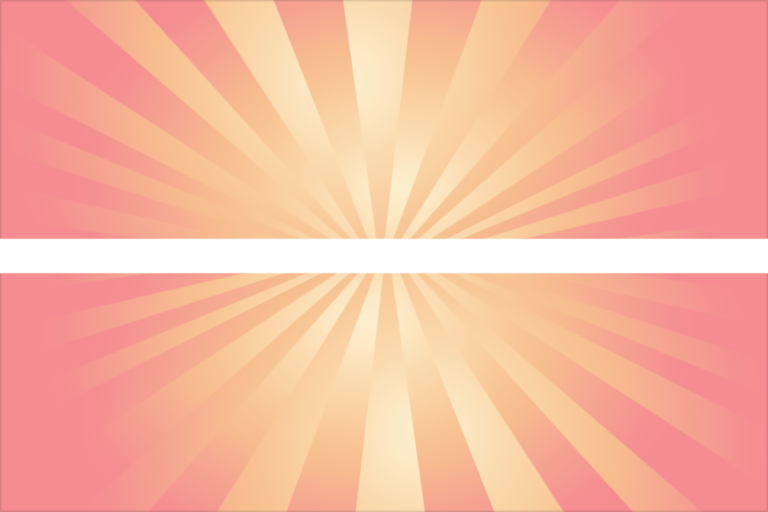
Write a Shadertoy shader that draws this background.

```glsl
// Two mirrored cream and coral sunbursts split by a white horizontal band.

// Cream at the core, through peach, to coral at t = 1.
vec3 glowRamp(float t) {
    vec3 c = mix(vec3(0.99, 0.93, 0.80), vec3(0.98, 0.84, 0.66), smoothstep(0.0, 0.33, t));
    c = mix(c, vec3(0.97, 0.75, 0.56), smoothstep(0.25, 0.57, t));
    c = mix(c, vec3(0.96, 0.64, 0.57), smoothstep(0.5, 0.8, t));
    return mix(c, vec3(0.96, 0.55, 0.57), smoothstep(0.72, 1.0, t));
}

// Ray number: even steps overhead, tightening towards the horizon.
float rayIndex(vec2 d) {
    float slope = abs(d.x / max(d.y, 0.001) + 0.012);
    float steep = slope / 0.255;
    float flatRays = 12.05 - 11.1 / max(slope, 0.1);
    return mix(steep, flatRays, smoothstep(1.16, 2.0, slope));
}

void mainImage(out vec4 fragColor, in vec2 fragCoord) {
    vec2 canvas = vec2(1.5, 1.0);
    vec2 p = fragCoord / iResolution.xy * canvas;
    float pixel = 1.0 / iResolution.y;

    // The lower half is the upper half turned by 180 degrees.
    vec2 q = p.y < 0.5 ? canvas - p : p;

    // Alternate rays carry separate, offset elliptical glows.
    vec3 evenRay = glowRamp(length((q - vec2(0.674, 0.844)) / vec2(0.674, 0.684)));
    vec3 oddRay = glowRamp(length((q - vec2(0.781, 0.629)) / vec2(0.645, 0.508)));
    float k = rayIndex(q - vec2(0.744, 0.469));
    float soft = clamp(fwidth(k), 0.001, 0.5);
    float odd = smoothstep(0.5 - soft, 0.5 + soft, abs(mod(k + 1.0, 2.0) - 1.0));
    vec3 color = mix(evenRay, oddRay, odd);

    // Faint shaded rim.
    vec2 rim = min(p, canvas - p);
    color *= 1.0 - 0.12 * (1.0 - smoothstep(0.0, 0.005, min(rim.x, rim.y)));

    // White divider.
    float band = 1.0 - smoothstep(-pixel, pixel, abs(p.y - 0.5) - 0.0335);
    fragColor = vec4(mix(color, vec3(1.0), band), 1.0);
}
```
